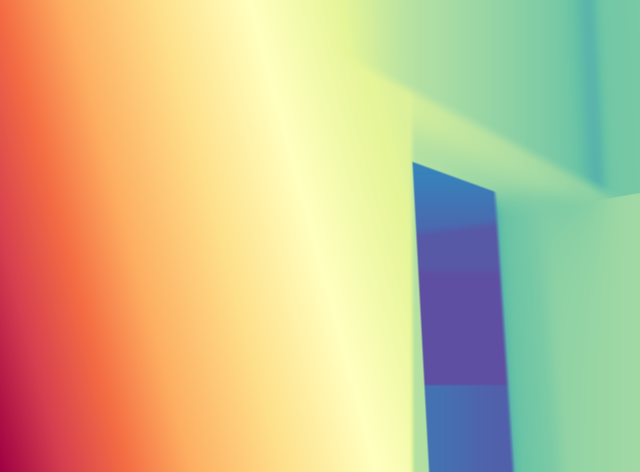
This texture map is drawn by a Shadertoy shader. Its source:

```glsl
// Rainbow ramp from near (crimson) to far (violet)
vec3 depthColor(float t) {
    vec3 ramp[11] = vec3[11](
        vec3(.62, .00, .26), vec3(.835, .243, .31), vec3(.957, .427, .263),
        vec3(.992, .682, .38), vec3(.996, .878, .545), vec3(1., 1., .749),
        vec3(.902, .961, .596), vec3(.671, .867, .643), vec3(.4, .761, .647),
        vec3(.196, .533, .741), vec3(.369, .31, .635));
    float s = clamp(t, 0., 1.) * 10.;
    int i = min(int(s), 9);
    return mix(ramp[i], ramp[i + 1], s - float(i));
}

// Soft step centred on zero
float edge(float dist, float width) {
    return smoothstep(-width, width, dist);
}

// Slanted near wall, its slope easing off with distance
float nearWall(vec2 p) {
    float u = p.x - .2 * p.y - .1;
    float t = .3 + (u < 0. ? u : .69 * u);
    return t - .05 * edge(t - .64, .06) * edge(.66 - p.x, .1);
}

// Upper far wall with a vertical corner crease
float upperWall(vec2 p) {
    float crease = p.x - .922 - .04 * p.y;
    float t = mix(.685 + .4 * (p.x - .65), .782 - .1 * crease, edge(crease, .012));
    float spread = crease < 0. ? .03 : .015;
    return t + .032 * exp(-crease * crease / (spread * spread));
}

// Door jamb on the left, open panel on the right
float jambAndPanel(vec2 p, float doorRight) {
    float jamb = .80 - .5 * max(p.x - doorRight, 0.);
    float panel = .74 - .2 * (p.x - .87) + .03 * exp(-max(p.y - .42, 0.) / .1)
                * edge(.94 - p.x, .04);
    float seam = p.x - .846 - .056 * (p.y - .42);
    return mix(jamb, panel, edge(seam, .018));
}

// Dark room seen through the doorway
float roomDepth(vec2 p) {
    float across = (p.x - .645) / .13;
    float t = .91 + .04 * edge(p.y - .42, .07);
    t = mix(t, .985, edge(p.y - .495 + .022 * across, .016));
    t += .015 * edge(p.y - .575, .012);
    float lower = .94 + .03 * smoothstep(.2, 1.1, across);
    return mix(t, lower, edge(p.y - .816, .003));
}

void mainImage(out vec4 fragColor, in vec2 fragCoord) {
    vec2 p = fragCoord / iResolution.xy;
    p.y = 1. - p.y;
    float aa = 1. / iResolution.y;

    // Near wall flowing into the upper wall
    float wall = nearWall(p);
    float below = p.y - .171 - .705 * (p.x - .612);
    float upper = mix(wall, upperWall(p), smoothstep(.5, .66, p.x));

    // Pale lintel under the diagonal edge
    float lintel = .63 + .4 * (p.x - .64) + .05 * smoothstep(.03, .13, below);
    lintel = mix(min(wall, .615), lintel, edge(p.x - .644, .006));
    float depth = mix(upper, lintel, edge(below, .018));

    // Doorway outline
    float doorLeft = .6445 + .0396 * (p.y - .343);
    float doorRight = .7734 + .0484 * (p.y - .407);
    float doorTop = .343 + .491 * (p.x - .6445);

    // Right side below the lintel, with a crisp panel top at the far right
    float panelTop = .425 - .23 * max(p.x - .931, 0.);
    float softness = mix(.04, aa, smoothstep(.9, .935, p.x));
    float right = edge(p.y - panelTop, softness) * edge(p.x - .76, .01);
    depth = mix(depth, jambAndPanel(p, doorRight), right);

    // Teal fringe along the right door edge
    depth += .035 * exp(-abs(p.x - doorRight) / .006) * edge(p.y - .42, .015);

    vec3 color = depthColor(depth);
    float door = edge(p.x - doorLeft, aa) * edge(doorRight - p.x, 2. * aa)
               * edge(p.y - doorTop, 1.5 * aa);
    color = mix(color, depthColor(roomDepth(p)), door);
    fragColor = vec4(color, 1.);
}
```
